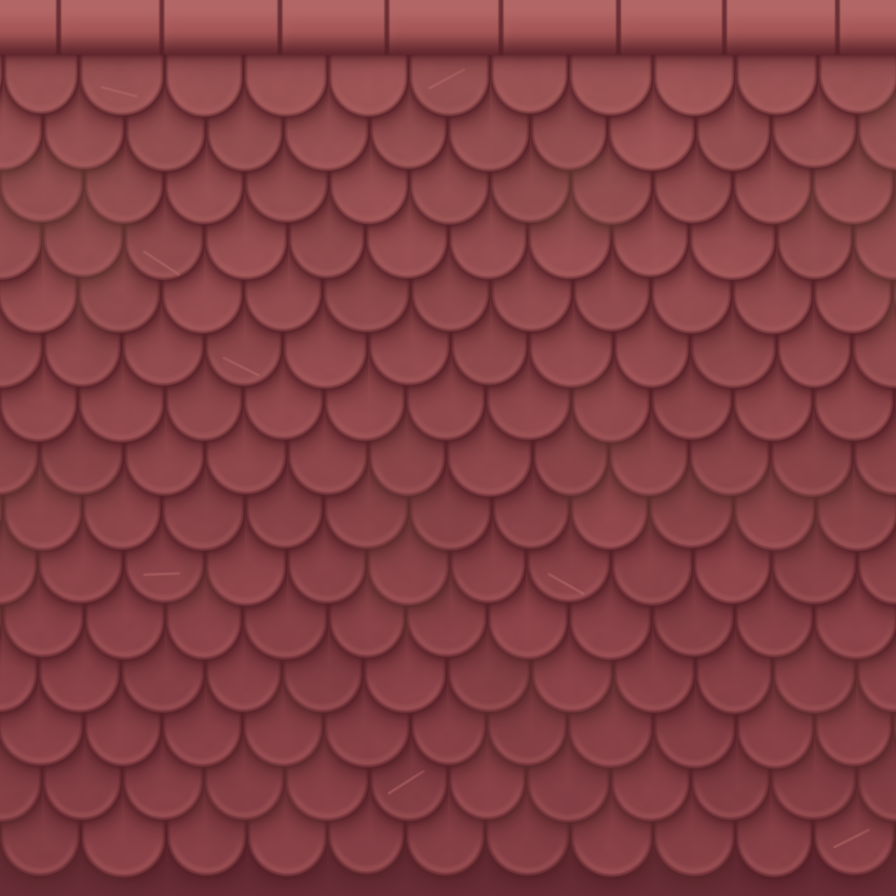
Give the GLSL for this texture, as a Shadertoy shader.

```glsl
// Red fish-scale roof: overlapping round tiles below a segmented ridge cap.

const float COLUMNS = 11.0;         // tiles across
const int   ROWS = 15;              // tile courses down
const float FIRST_TIP = 0.129;      // lower tip of the top course, from the top
const float ROW_STEP = 0.0606;
const float TILE_ROUND = 0.0435;    // height of the rounded end
const float SEAM_GAP = 0.0012;
const float SEAM_JITTER = 0.008;
const float TIP_JITTER = 0.004;
const float SHADOW_REACH = 0.0115;
const float SCRATCH_CHANCE = 0.025;
const float RIDGE_HEIGHT = 0.061;
const float RIDGE_PIECES = 8.0;

const vec3 FACE_TOP = vec3(0.610, 0.325, 0.328);
const vec3 FACE_BOTTOM = vec3(0.535, 0.252, 0.278);
const vec3 SHADOW = vec3(0.325, 0.118, 0.145);
const vec3 MOSS = vec3(0.400, 0.245, 0.205);
const vec3 EAVE = vec3(0.410, 0.175, 0.215);
const vec3 LIGHT = vec3(0.700, 0.400, 0.400);
const vec3 RIDGE_MID = vec3(0.655, 0.340, 0.338);

float hash(vec2 p) {
    vec3 q = fract(p.xyx * vec3(0.1031, 0.1030, 0.0973));
    q += dot(q, q.yzx + 33.33);
    return fract((q.x + q.y) * q.z);
}

float noise(vec2 p) {
    vec2 i = floor(p), f = fract(p);
    f = f * f * (3.0 - 2.0 * f);
    return mix(mix(hash(i), hash(i + vec2(1, 0)), f.x),
               mix(hash(i + vec2(0, 1)), hash(i + vec2(1, 1)), f.x), f.y);
}

float segmentDistance(vec2 p, vec2 a, vec2 b) {
    vec2 ab = b - a;
    return length(p - a - ab * clamp(dot(p - a, ab) / dot(ab, ab), 0.0, 1.0));
}

// Horizontal place of a joint between two tiles, wrapping at the sides
float seam(float i, float row) {
    float jitter = hash(vec2(mod(i, COLUMNS) + 3.0, row + 17.0)) - 0.5;
    return (i + 0.5 * mod(row, 2.0)) / COLUMNS + SEAM_JITTER * jitter;
}

// Paints one course over the courses beneath it
vec3 paintCourse(vec3 under, vec2 p, float row, vec3 face, vec3 shade, float soft) {
    float i = floor(p.x * COLUMNS - 0.5 * mod(row, 2.0));
    if (p.x < seam(i, row)) i -= 1.0;
    else if (p.x > seam(i + 1.0, row)) i += 1.0;
    float left = seam(i, row), right = seam(i + 1.0, row);
    vec2 id = vec2(mod(i, COLUMNS), row);

    // Straight sides above, rounded end below
    float tip = FIRST_TIP + row * ROW_STEP + TIP_JITTER * (hash(id + 41.0) - 0.5);
    vec2 local = p - vec2(0.5 * (left + right), tip - TILE_ROUND);
    float halfWidth = 0.5 * (right - left) - SEAM_GAP;
    float d = length(vec2(local.x * TILE_ROUND / halfWidth, max(local.y, 0.0))) - TILE_ROUND;

    // Cast shadow, slightly heavier on the right
    float side = clamp(local.x / halfWidth, -1.0, 1.0);
    under = mix(under, shade, (0.91 + 0.07 * side) * exp(-max(d, 0.0) / SHADOW_REACH));

    // Face with its own tone, a lit rim and a dark lip
    vec3 tile = face * (1.0 + 0.05 * (hash(id + 7.0) - 0.5));
    float lower = smoothstep(-0.005, 0.025, local.y);
    float rim = smoothstep(-0.012, -0.006, d) * (1.0 - smoothstep(-0.005, -0.002, d));
    tile = mix(tile, LIGHT, 0.28 * rim * lower);
    tile = mix(tile, shade, 0.55 * smoothstep(-0.0045, 0.0, d));

    // Occasional scratch
    if (hash(id + 91.0) < SCRATCH_CHANCE) {
        float slope = hash(id + 53.0) - 0.5;
        float s = segmentDistance(local, vec2(-0.022, 0.012), vec2(0.016, 0.012 + 0.05 * slope));
        tile = mix(tile, LIGHT, 0.6 * (1.0 - smoothstep(0.0005, 0.0025, s)));
    }
    return mix(under, tile, 1.0 - smoothstep(-soft, soft, d));
}

vec3 paintRidge(vec3 under, vec2 p, float soft) {
    float below = max(p.y - RIDGE_HEIGHT, 0.0);
    under = mix(under, SHADOW, 0.85 * exp(-below / 0.009));

    // Rounded cap: pale crown, warm middle, dark underside
    float t = p.y / RIDGE_HEIGHT;
    vec3 cap = mix(LIGHT, RIDGE_MID, smoothstep(0.15, 0.55, t));
    cap = mix(cap, SHADOW, 0.85 * smoothstep(0.5, 1.05, t));

    // Joints with a lit edge beside each
    float x = p.x * RIDGE_PIECES - 0.48;
    float joint = floor(x + 0.5);
    float jitter = 0.1 * (hash(vec2(mod(joint, RIDGE_PIECES), 71.0)) - 0.5);
    float d = (x - joint - jitter) / RIDGE_PIECES;
    cap = mix(cap, LIGHT, 0.35 * (1.0 - t) * exp(-abs(d - 0.006) / 0.004));
    cap = mix(cap, SHADOW, 0.75 * (1.0 - smoothstep(0.0008, 0.0045, abs(d))));
    return mix(under, cap, 1.0 - smoothstep(-soft, soft, p.y - RIDGE_HEIGHT));
}

void mainImage(out vec4 fragColor, in vec2 fragCoord) {
    vec2 p = fragCoord / iResolution.xy;
    p.y = 1.0 - p.y;    // measured down from the ridge
    float soft = max(1.0 / iResolution.y, 0.0012);

    // Weathering: broad blotches, fine grain, moss in the upper shadows
    float wear = 0.04 * (noise(p * 16.0) - 0.5) + 0.025 * (noise(p * 90.0) - 0.5);
    vec3 face = mix(FACE_TOP, FACE_BOTTOM, smoothstep(0.0, 0.9, p.y)) * (1.0 + wear);
    float moss = smoothstep(0.5, 0.85, noise(p * 9.0 + 5.0)) * (1.0 - 0.7 * p.y);
    vec3 shade = mix(SHADOW, MOSS, 0.6 * moss);

    vec3 color = EAVE;
    for (int row = ROWS - 1; row >= 0; row--)
        color = paintCourse(color, p, float(row), face, shade, soft);
    fragColor = vec4(paintRidge(color, p, soft), 1.0);
}
```
